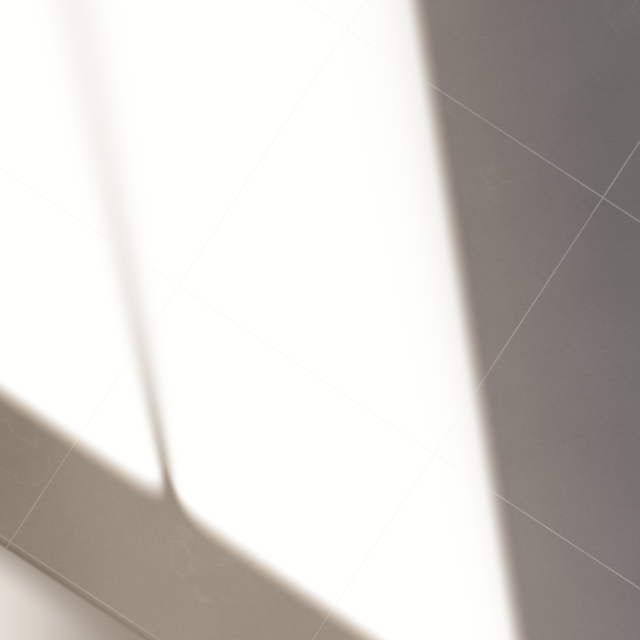
This background is drawn by a WebGL 1 fragment shader. Its source:

```glsl
precision highp float;
// Sunlight through a window falling across a stone tile floor, with soft shadows.

uniform vec2 u_resolution;

const vec3 SUN = vec3(1.0, 1.0, 0.993);
const vec3 WARM_SHADE = vec3(0.615, 0.562, 0.512);
const vec3 EDGE_SHADE = vec3(0.535, 0.495, 0.475);
const vec3 COOL_SHADE = vec3(0.435, 0.412, 0.410);
const vec3 SKIRTING = vec3(0.90, 0.87, 0.84);
const float TILE = 0.479;
const float TILT = 0.581;

float hash(vec2 p) {
  p = fract(p * vec2(0.1031, 0.1137));
  p += dot(p, p.yx + 33.33);
  return fract((p.x + p.y) * p.x * 17.0);
}

float noise(vec2 p) {
  vec2 i = floor(p), f = fract(p);
  f = f * f * (3.0 - 2.0 * f);
  return mix(mix(hash(i), hash(i + vec2(1.0, 0.0)), f.x),
             mix(hash(i + vec2(0.0, 1.0)), hash(i + vec2(1.0, 1.0)), f.x), f.y);
}

float fbm(vec2 p) {
  float sum = 0.0, amp = 0.5;
  for (int i = 0; i < 5; i++) {
    sum += amp * noise(p);
    p = mat2(1.6, 1.2, -1.2, 1.6) * p + 7.3;
    amp *= 0.5;
  }
  return sum;
}

// Thin line of the given half width around distance zero
float stroke(float d, float halfWidth, float px) {
  return 1.0 - smoothstep(halfWidth - 0.5 * px, halfWidth + px, abs(d));
}

// Signed distance to the nearest repeat of a joint
float joint(float x) {
  return (fract(x / TILE + 0.5) - 0.5) * TILE;
}

// Penumbra of the large shadow on the right, softer towards the top
float rightLight(vec2 q) {
  float d = 0.652 + 0.160 * q.y - q.x;
  float tail = mix(0.034, 0.016, q.y);
  return smoothstep(-0.018, 0.022, d) * (1.0 - 0.22 * exp(-max(d, 0.0) / tail));
}

// Window sill and the bar above it, which widens and fades with distance
float paneLight(vec2 q) {
  float sill = (0.614 + 0.668 * q.x - q.y) * 0.832;
  float bar = q.x - 0.117 - 0.193 * q.y;
  float flare = 0.038 * exp(-abs(bar) / 0.013);
  float height = max(sill, 0.0);
  float width = 0.007 + 0.055 * height;
  float depth = 0.09 + 0.85 * exp(-height / 0.115);
  float barLight = 1.0 - depth * exp(-bar * bar / (width * width));
  return smoothstep(-0.017, 0.021, sill - flare) * barLight;
}

// Shadowed stone: warm at lower left, cooler towards the upper right
vec3 shadeColour(vec2 q) {
  float beyond = q.x - 0.652 - 0.160 * q.y;
  vec3 cool = mix(EDGE_SHADE, COOL_SHADE, smoothstep(-0.02, 0.30, beyond));
  cool += 0.025 * smoothstep(0.3, 1.0, q.y);
  vec3 warm = WARM_SHADE - 0.06 * smoothstep(0.22, 0.0, q.x);
  return mix(warm, cool, smoothstep(-0.20, 0.02, beyond));
}

// Mottling, fine grain and faint veins
float stoneTexture(vec2 q) {
  float mottling = fbm(q * 7.0) - 0.48;
  float grain = noise(q * vec2(210.0, 290.0)) - 0.5;
  float ridge = abs(fbm(q * 4.5 + 11.0) - 0.5);
  float vein = exp(-ridge / 0.004) * smoothstep(0.45, 0.65, noise(q * 9.0 + 4.0));
  return 0.045 * mottling + 0.014 * grain + 0.022 * vein;
}

void main() {
  vec2 q = gl_FragCoord.xy / u_resolution;
  q.y = 1.0 - q.y;
  float px = 1.0 / min(u_resolution.x, u_resolution.y);

  // Tile axes, rotated against the canvas
  float c = cos(TILT), s = sin(TILT);
  vec2 tile = vec2(c * q.x + s * q.y, c * q.y - s * q.x);

  vec3 shade = shadeColour(q) + stoneTexture(q);

  // Pale skirting in the lower left corner, with a dark seam before it
  float board = tile.y - 0.710;
  float onBoard = smoothstep(-0.003, 0.005, board);
  shade -= 0.07 * exp(-board * board / 0.00004);
  float glow = smoothstep(0.24, -0.02, q.x) * smoothstep(-0.02, 0.06, board);
  shade = mix(shade, mix(WARM_SHADE, SKIRTING, glow), onBoard);

  // Sunlight; red spreads furthest into the penumbra
  float light = rightLight(q) * paneLight(q);
  vec3 spread = pow(vec3(light), vec3(0.92, 1.0, 1.08));
  vec3 colour = mix(shade, SUN, spread);

  // Grout shows pale in shade and barely dark in sun
  float grout = max(stroke(joint(tile.x + 0.001), 0.0007, px),
                    stroke(joint(tile.y - 0.220), 0.0007, px));
  float wear = 0.6 + 0.5 * noise(q * 14.0);
  float strength = mix(0.08, 0.14, smoothstep(0.5, 0.95, q.x)) * wear;
  colour += grout * (1.0 - onBoard) * mix(strength, -0.016, light);

  gl_FragColor = vec4(clamp(colour, 0.0, 1.0), 1.0);
}
```
